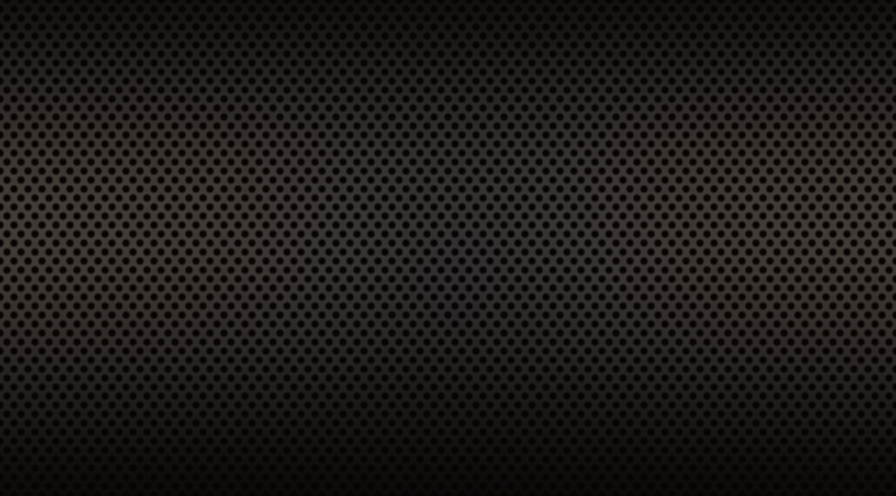
Write a WebGL 2 fragment shader that draws this texture.

```glsl
#version 300 es
precision highp float;
// Dark perforated metal sheet: staggered round holes under a soft horizontal band of light.

#define HOLES_ACROSS 64.0
#define ROW_PITCH 0.643
#define HOLE_RADIUS 0.255
#define EDGE_SOFTNESS 0.12
#define BAND_CENTER 0.56
#define WIDTH_ABOVE 0.40
#define WIDTH_BELOW 0.43
#define WARM_METAL vec3(0.252, 0.226, 0.208)
#define COOL_METAL vec3(0.196, 0.192, 0.196)
#define HOLE_COLOR vec3(0.026, 0.016, 0.014)
#define GRAIN 0.08

uniform vec2 u_resolution;
out vec4 fragColor;

float hash(vec2 p) {
    p = fract(p * vec2(0.1031, 0.1137));
    p += dot(p, p.yx + 33.33);
    return fract((p.x + p.y) * p.x * 47.0);
}

float valueNoise(vec2 p) {
    vec2 cell = floor(p);
    vec2 f = smoothstep(0.0, 1.0, fract(p));
    float low = mix(hash(cell), hash(cell + vec2(1, 0)), f.x);
    float high = mix(hash(cell + vec2(0, 1)), hash(cell + vec2(1, 1)), f.x);
    return mix(low, high, f.y);
}

// Distance to the nearest hole center; p is in hole pitches, y down from the top.
float holeDistance(vec2 p) {
    float nearestRow = floor(p.y / ROW_PITCH + 0.5);
    float nearest = 1.0;
    for (int i = -1; i <= 1; i++) {
        float row = nearestRow + float(i);
        float shift = 0.5 * mod(row, 2.0);
        float dx = fract(p.x - shift) - 0.5;
        nearest = min(nearest, length(vec2(dx, p.y - row * ROW_PITCH)));
    }
    return nearest;
}

// Sheet color: warm at the sides, cooler in the middle, lit by one wide band.
vec3 metalColor(vec2 uv, vec2 p) {
    float height = uv.y - BAND_CENTER;
    float band = height / (height > 0.0 ? WIDTH_ABOVE : WIDTH_BELOW);
    float light = exp(-band * band);
    vec2 fromMiddle = (uv - vec2(0.51, 0.47)) / vec2(0.19, 0.36);
    float cool = exp(-dot(fromMiddle, fromMiddle));
    vec3 metal = mix(WARM_METAL, COOL_METAL, 0.8 * cool);
    float sides = 0.97 + 0.06 * abs(2.0 * uv.x - 1.0);
    float grain = 1.0 + GRAIN * (valueNoise(p * 2.0) - 0.5);
    return metal * light * sides * grain;
}

void main() {
    vec2 uv = gl_FragCoord.xy / u_resolution;
    float pixel = HOLES_ACROSS / u_resolution.x;
    vec2 p = vec2(gl_FragCoord.x, u_resolution.y - gl_FragCoord.y) * pixel;

    float edge = max(EDGE_SOFTNESS, 0.7 * pixel);
    float solid = smoothstep(-edge, edge, holeDistance(p) - HOLE_RADIUS);

    vec3 metal = metalColor(uv, p);
    vec3 hole = min(HOLE_COLOR, metal);
    fragColor = vec4(mix(hole, metal, solid), 1.0);
}
```
